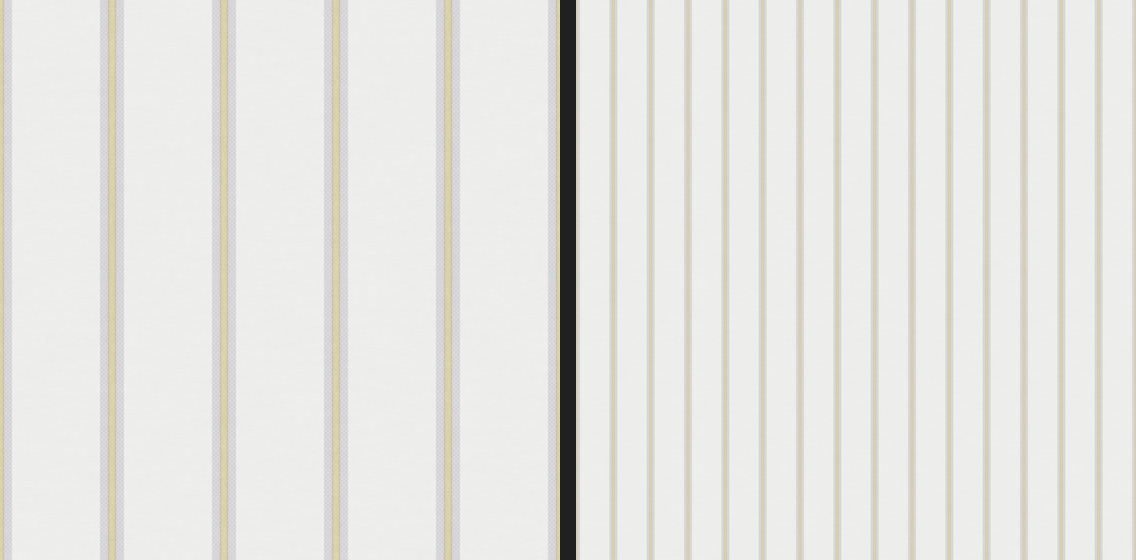
Left: one tile. Right: repeated 3 by 3.
A Shadertoy shader for this pattern:

```glsl
#define STRIPES 5.0
#define BAND_HALF 0.0214
#define GOLD_HALF 0.0075
#define CORE_HALF 0.0049
#define WEAVE_ROWS 128.0
#define WEAVE_COLUMNS 2.0
#define LINEN_GRAIN 0.011
#define LINEN_COLOR vec3(0.930, 0.930, 0.922)
#define BAND_COLOR vec3(0.868, 0.870, 0.876)
#define THREAD_COLOR vec3(0.815, 0.818, 0.826)
#define GOLD_COLOR vec3(0.855, 0.822, 0.685)
#define EDGE_COLOR vec3(0.780, 0.757, 0.655)

vec2 hashGradient(vec2 cell) {
    vec3 p = fract(cell.xyx * vec3(0.1031, 0.1030, 0.0973));
    p += dot(p, p.yzx + 33.33);
    float angle = 6.28318 * fract((p.x + p.y) * p.z);
    return vec2(cos(angle), sin(angle));
}

// Gradient noise that wraps after a whole number of cells
float wrapNoise(vec2 uv, vec2 cells) {
    vec2 p = uv * cells;
    vec2 i = floor(p), f = p - i;
    vec2 u = f * f * f * (f * (f * 6.0 - 15.0) + 10.0);
    vec2 lo = mod(i, cells), hi = mod(i + 1.0, cells);
    float a = dot(hashGradient(lo), f);
    float b = dot(hashGradient(vec2(hi.x, lo.y)), f - vec2(1.0, 0.0));
    float c = dot(hashGradient(vec2(lo.x, hi.y)), f - vec2(0.0, 1.0));
    float d = dot(hashGradient(hi), f - 1.0);
    return mix(mix(a, b, u.x), mix(c, d, u.x), u.y);
}

// Horizontal yarns, finer vertical yarns and broad slubs
float linen(vec2 uv) {
    float weft = wrapNoise(uv, vec2(70.0, 300.0));
    float warp = wrapNoise(uv, vec2(260.0, 60.0));
    float slub = wrapNoise(uv, vec2(14.0, 64.0));
    float cloud = wrapNoise(uv, vec2(7.0, 9.0));
    return weft + 0.5 * warp + 0.6 * slub + 0.35 * cloud;
}

// Crossed diagonal threads: 1 on a thread, 0 inside a diamond
float diamondWeave(vec2 p) {
    vec2 q = abs(fract(p) - 0.5);
    float soft = 0.1 + WEAVE_ROWS / iResolution.y;
    return 1.0 - smoothstep(0.0, soft, abs(q.x + q.y - 0.5));
}

float stripeMask(float dist, float halfWidth) {
    float aa = 0.9 / iResolution.x;
    return 1.0 - smoothstep(halfWidth - aa, halfWidth + aa, dist);
}

void mainImage(out vec4 fragColor, in vec2 fragCoord) {
    vec2 uv = fragCoord / iResolution.xy;

    // Distance to the nearest stripe centre
    float dist = abs(fract(uv.x * STRIPES + 0.5) - 0.5) / STRIPES;
    float grain = linen(uv) * LINEN_GRAIN;

    // Woven grey band
    float across = (dist - GOLD_HALF) / (BAND_HALF - GOLD_HALF) * WEAVE_COLUMNS;
    float thread = diamondWeave(vec2(across, uv.y * WEAVE_ROWS));
    vec3 band = mix(BAND_COLOR, THREAD_COLOR, thread);

    // Gold cord with stitched, darker borders
    float stitch = 0.5 + 0.5 * cos(6.28318 * WEAVE_ROWS * uv.y);
    vec3 border = mix(EDGE_COLOR, GOLD_COLOR, 0.3 * stitch);
    float fibre = wrapNoise(uv, vec2(220.0, 150.0));
    vec3 core = GOLD_COLOR + 0.02 * fibre;

    vec3 color = mix(LINEN_COLOR, band, stripeMask(dist, BAND_HALF));
    color = mix(color, border, stripeMask(dist, GOLD_HALF));
    color = mix(color, core, stripeMask(dist, CORE_HALF));
    fragColor = vec4(color + grain, 1.0);
}
```
